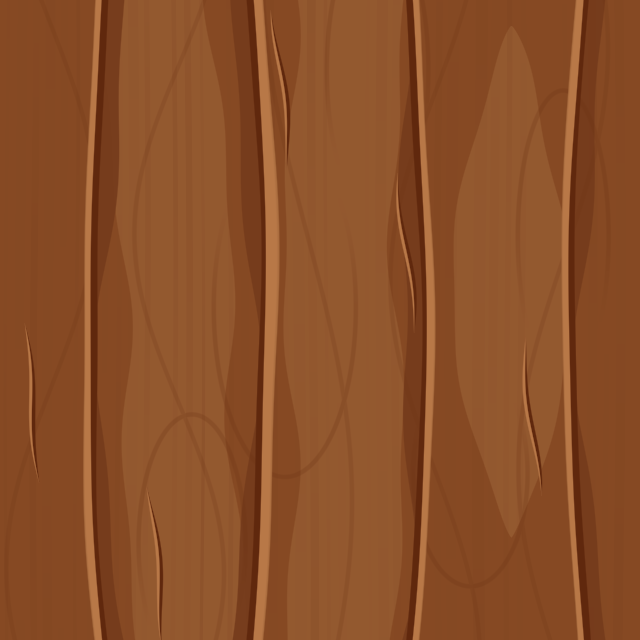
Write a Shadertoy shader that draws this texture.

```glsl
// Painted wooden boards: wavy light heartwood, bevelled seams, slits and faint grain.
#define BASE_WOOD  vec3(0.525, 0.288, 0.138)
#define LIGHT_WOOD vec3(0.578, 0.348, 0.186)
#define SHADE_WOOD vec3(0.455, 0.228, 0.105)
#define DARK_WOOD  vec3(0.375, 0.155, 0.050)
#define EDGE_LIGHT vec3(0.720, 0.470, 0.280)
#define EDGE_SOFT  vec3(0.660, 0.420, 0.240)
#define SEAM_WIDTH 0.011
#define SLIT_WIDTH 0.0065
#define GRAIN_COUNT 46.0
#define GRAIN_DEPTH 0.22
#define CURVE_DEPTH 0.26

float hash(float n) { return fract(sin(n * 127.1 + 3.7) * 43758.5453); }

// Smooth wandering offset, about -1 to 1
float wave(float y, float seed) {
    float phase = 6.2832 * hash(seed);
    return 0.65 * sin(9.0 * y + phase) + 0.35 * sin(19.0 * y + 2.3 * phase);
}

// Coverage of the span left..right with smoothed edges
float span(float x, float left, float right, float soft) {
    return clamp((x - left) / soft + 0.5, 0.0, 1.0)
         * clamp((right - x) / soft + 0.5, 0.0, 1.0);
}

// Broad light areas; the last one closes to a lens
float heartwood(vec2 p, float soft) {
    float cover = 0.0;
    for (int i = 0; i < 3; i++) {
        float k = float(i);
        float t = (p.y - 0.56) / 0.40;
        float lens = i == 2 ? pow(max(1.0 - t * t, 0.0), 0.8) : 1.0;
        float drift = i == 0 ? 0.05 * (0.5 - p.y) : 0.0;
        float center = 0.275 + 0.262 * k + drift;
        float left = center - lens * (0.084 + 0.017 * wave(p.y, k + 1.0));
        float right = center + lens * (0.084 + 0.017 * wave(p.y, k + 11.0));
        cover = max(cover, span(p.x, left, right, soft) * step(0.001, lens));
    }
    return cover;
}

// Thin upright streaks of uneven width and strength
float grain(vec2 p) {
    float x = (p.x + 0.003 * sin(4.0 * p.y + 9.0 * p.x)) * GRAIN_COUNT;
    float cell = floor(x);
    float width = mix(0.15, 0.48, hash(cell + 40.0));
    float streak = 1.0 - smoothstep(width - 0.08, width, abs(fract(x) - 0.5));
    float fade = 0.65 + 0.35 * sin(5.0 * p.y + 6.2832 * hash(cell + 90.0));
    return streak * fade * pow(hash(cell + 7.0), 1.6);
}

// Faint long strands and open arches drawn across the boards
float curves(vec2 p) {
    float cover = 0.0;
    for (int i = 0; i < 5; i++) {
        float k = float(i);
        float angle = (3.5 + 2.5 * hash(k + 20.0)) * p.y + 6.2832 * hash(k + 30.0);
        float strand = abs(p.x - 0.08 - 0.2 * k - 0.07 * sin(angle));
        cover = max(cover, 0.8 * (1.0 - smoothstep(0.002, 0.005, strand)));

        float facing = mod(k, 2.0) < 0.5 ? 1.0 : -1.0;
        vec2 center = vec2(0.30 + 0.145 * k, fract(0.15 + 0.37 * k));
        vec2 radius = vec2(0.07 + 0.05 * hash(k + 50.0), 0.17 + 0.1 * hash(k + 60.0));
        vec2 q = (p - center) / radius;
        float len = max(length(q), 0.05);
        float arch = abs(len - 1.0) * len / max(length(q / radius), 0.05);
        float open = smoothstep(-0.7, 0.1, q.y * facing);
        cover = max(cover, open * (1.0 - smoothstep(0.002, 0.005, arch)));
    }
    return cover;
}

void mainImage(out vec4 fragColor, in vec2 fragCoord) {
    vec2 p = fragCoord / iResolution.xy;
    float soft = 1.3 / iResolution.x;
    vec3 color = mix(BASE_WOOD, LIGHT_WOOD, heartwood(p, soft));

    // Shadow, groove and lit edge of each seam
    vec3 seamColor = vec3(0.0);
    float seamCover = 0.0;
    for (int i = 0; i < 4; i++) {
        float k = float(i);
        float side = abs(k - 1.5) < 1.0 ? -1.0 : 1.0;
        float bend = 2.0 * p.y - 1.0;
        float path = 0.14 + 0.25 * k + 0.0125 * (1.0 - side)
                   + side * 0.020 * bend * bend + 0.003 * wave(p.y * 0.7, k + 70.0);
        float d = (p.x - path) * side;
        float swell = 0.85 + 0.25 * wave(p.y * 0.6, k + 75.0);
        float groove = SEAM_WIDTH * swell;
        float lit = SEAM_WIDTH * (i == 1 ? 1.5 : 0.95) * (1.9 - swell);
        float shadow = groove + max(0.016 + 0.022 * wave(p.y * 0.8, k + 80.0), 0.0);
        color = mix(color, SHADE_WOOD, 0.9 * span(d, 0.0, shadow, soft));
        float dark = span(d, 0.0, groove, soft);
        float light = span(d, -lit, 0.0, soft);
        vec3 edge = mix(EDGE_SOFT, EDGE_LIGHT, smoothstep(-lit, -0.75 * lit, d));
        seamColor += dark * DARK_WOOD + light * edge;
        seamCover += dark + light;
    }

    // Grain lies over the wood but under the seams
    color = mix(color, SHADE_WOOD, GRAIN_DEPTH * grain(p));
    color = mix(color, SHADE_WOOD - 0.03, CURVE_DEPTH * curves(p));
    color = mix(color, seamColor / max(seamCover, 0.001), min(seamCover, 1.0));

    // Short tapered slits, lit on the left
    for (int i = 0; i < 5; i++) {
        float k = float(i);
        float t = (p.y - fract(0.37 + 0.745 * k)) / 0.125;
        float taper = max(1.0 - t * t, 0.0);
        float path = 0.05 + 0.195 * k - 0.012 * t + 0.005 * sin(3.0 * t + k);
        float d = p.x - path;
        float dark = SLIT_WIDTH * taper * (0.8 - 0.3 * t);
        float light = SLIT_WIDTH * taper * (0.7 + 0.2 * t);
        float inside = step(0.001, taper);
        color = mix(color, DARK_WOOD, inside * span(d, 0.0, dark, soft));
        color = mix(color, EDGE_LIGHT, inside * span(d, -light, 0.0, soft));
    }
    fragColor = vec4(color, 1.0);
}
```
